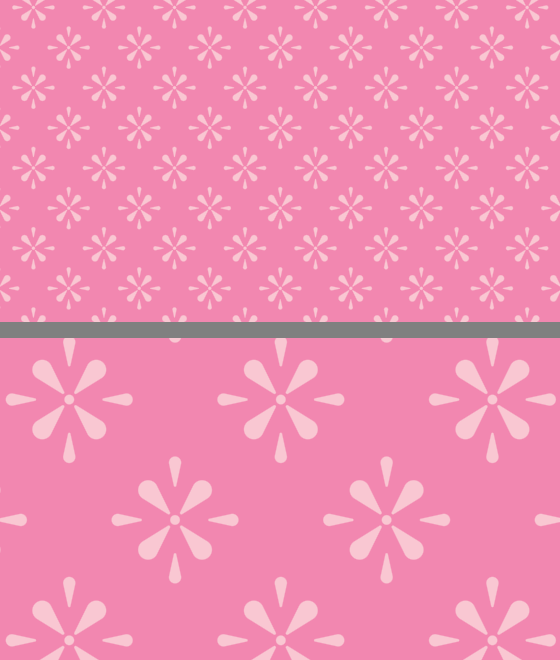
Top, the full canvas; bottom, a detail of the centre.
This pattern is drawn by a Shadertoy shader. Its source:

```glsl
// Pale eight-petal flowers in staggered rows on a pink ground.

// Distance to a teardrop pointing along +y: narrow tip at the origin, round end at height h
float teardrop(vec2 p, float tipRadius, float endRadius, float h) {
    p.x = abs(p.x);
    float b = (tipRadius - endRadius) / h;
    float a = sqrt(1.0 - b * b);
    float k = dot(p, vec2(-b, a));
    if (k < 0.0) return length(p) - tipRadius;
    if (k > a * h) return length(p - vec2(0.0, h)) - endRadius;
    return dot(p, vec2(a, b)) - tipRadius;
}

float flower(vec2 p) {
    p = abs(p);
    float d = length(p) - 0.023;

    // Four broad diagonal petals
    vec2 axis = normalize(vec2(0.67, 0.74));
    vec2 diagonal = vec2(p.x * axis.y - p.y * axis.x, dot(p, axis));
    d = min(d, teardrop(diagonal - vec2(0.0, 0.045), 0.007, 0.047, 0.145));

    // Four small detached petals on the axes
    vec2 upright = p.x > p.y ? p.yx : p;
    return min(d, teardrop(upright - vec2(0.0, 0.163), 0.006, 0.029, 0.108));
}

void mainImage(out vec4 fragColor, in vec2 fragCoord) {
    // One unit is the horizontal spacing of the flowers
    float pixel = 7.94 / iResolution.x;
    vec2 p = (fragCoord - 0.5 * iResolution.xy) * pixel - vec2(0.004, 0.470);

    // Two interleaved grids; keep the nearer flower centre
    vec2 cell = vec2(1.0, 1.138);
    vec2 even = mod(p + 0.5 * cell, cell) - 0.5 * cell;
    vec2 odd = mod(p, cell) - 0.5 * cell;
    vec2 local = dot(even, even) < dot(odd, odd) ? even : odd;

    float coverage = clamp(0.5 - flower(local) / (1.3 * pixel), 0.0, 1.0);
    vec3 ground = vec3(0.95, 0.53, 0.69);
    vec3 petal = vec3(0.977, 0.78, 0.825);
    fragColor = vec4(mix(ground, petal, coverage), 1.0);
}
```
